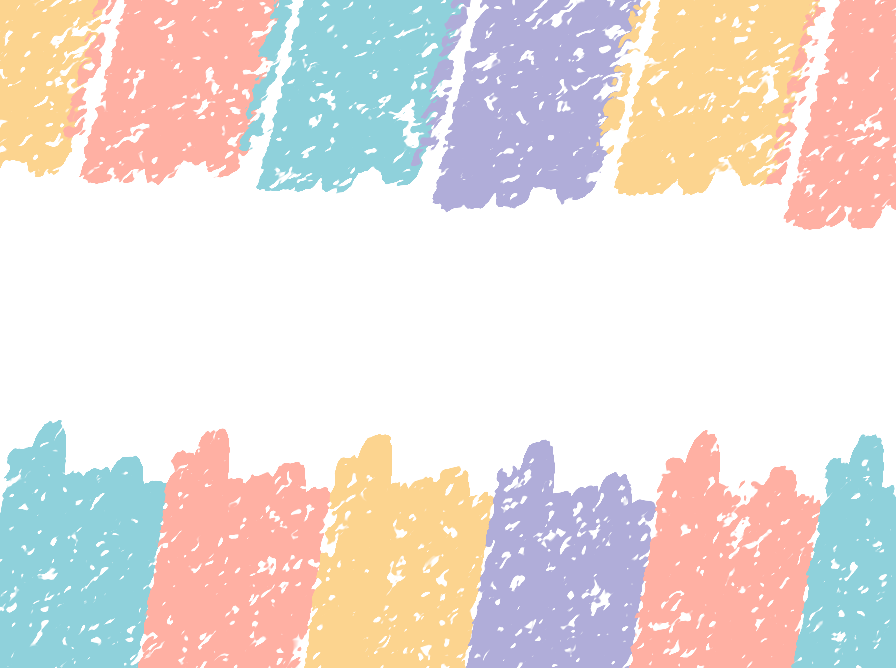
Give the GLSL for this background, as a WebGL 1 fragment shader.

```glsl
precision highp float;
// Slanted pastel chalk strokes along the top and bottom of a white sheet.
uniform vec2 u_resolution;

const vec2 SHEET = vec2(768.0, 572.0); // sheet size in drawing units
const vec3 YELLOW = vec3(0.99, 0.83, 0.56);
const vec3 CORAL = vec3(1.0, 0.69, 0.64);
const vec3 TEAL = vec3(0.56, 0.82, 0.86);
const vec3 LILAC = vec3(0.69, 0.68, 0.85);

float hash(vec2 p) {
  vec3 q = fract(p.xyx * vec3(0.1031, 0.103, 0.0973));
  q += dot(q, q.yzx + 33.33);
  return fract((q.x + q.y) * q.z);
}

float noise(vec2 p) {
  vec2 i = floor(p), f = fract(p);
  f = f * f * (3.0 - 2.0 * f);
  return mix(mix(hash(i), hash(i + vec2(1.0, 0.0)), f.x),
             mix(hash(i + vec2(0.0, 1.0)), hash(i + vec2(1.0, 1.0)), f.x), f.y);
}

// Paper grain: small flecks stretched along the given angle.
float paperGrain(vec2 p, float angle) {
  vec2 along = vec2(cos(angle), sin(angle));
  p += 5.0 * (vec2(noise(p / 9.0), noise(p / 9.0 + 40.0)) - 0.5);
  vec2 q = vec2(dot(p, along) / 9.0, dot(p, vec2(-along.y, along.x)) / 4.5) + 90.0;
  return 0.68 * noise(q) + 0.32 * noise(q * 2.1 + 17.0);
}

float pick(float i, vec3 a, vec3 b) {
  vec3 v = i < 2.5 ? a : b;
  float k = mod(i, 3.0);
  return k < 0.5 ? v.x : (k < 1.5 ? v.y : v.z);
}

vec3 palette(float k) {
  return k < 0.5 ? YELLOW : (k < 1.5 ? CORAL : (k < 2.5 ? TEAL : LILAC));
}

// Height of a rounded finger end, falling away steeply past its sides.
float finger(float u, float center, float halfWidth, float end) {
  float t = (u - center) / halfWidth;
  return end - 7.0 * t * t * t * t;
}

float topProfile(float u) {
  float h = max(finger(u, 26.0, 25.0, 1.0), finger(u, 70.0, 13.0, 0.0));
  h = max(h, finger(u, 96.0, 19.0, -17.0));
  h = max(h, finger(u, 122.0, 14.0, -5.0));
  return max(h, -26.0);
}

float bottomProfile(float u) {
  float h = max(finger(u, 11.0, 10.0, -18.0), finger(u, 34.0, 11.0, 2.0));
  h = max(h, finger(u, 57.0, 11.0, -41.0));
  h = max(h, finger(u, 80.0, 12.0, -37.0));
  h = max(h, finger(u, 104.0, 12.0, -27.0));
  h = max(h, finger(u, 130.0, 13.0, -50.0));
  return max(h, -58.0);
}

// Chalk coverage from the depth inside a shape and its dryness.
float chalk(float depth, float grain, float dryness, float soft) {
  float limit = mix(1.15, dryness, smoothstep(-5.0, 6.0, depth));
  return smoothstep(limit - soft, limit + soft, grain);
}

void main() {
  vec2 p = gl_FragCoord.xy / u_resolution * SHEET;
  float soft = 0.045 * SHEET.x / u_resolution.x;
  vec3 color = vec3(1.0);

  // Upper row, measured downward from the top edge
  float drop = SHEET.y - p.y;
  float across = p.x + 0.25 * drop;
  float grain = paperGrain(p, 0.62);
  float streak = noise(vec2(across / 11.0, drop / 70.0));
  for (int n = 0; n < 6; n++) {
    float i = float(n);
    float u = across + 48.0 - 153.0 * i;
    float tip = pick(i, vec3(157.0, 158.0, 166.0), vec3(180.0, 167.0, 197.0));
    float body = min(min(u, 143.0 - u), tip + topProfile(u) - drop);
    float dryness = 0.15 + 0.2 * streak + 0.08 * smoothstep(85.0, 140.0, u);
    float ink = chalk(body, grain, dryness, soft);
    // Dry band beside the body
    float band = min(min(u + 25.0, -4.0 - u), tip - 35.0 - drop);
    ink = max(ink, chalk(band, grain, 0.46, soft));
    color = mix(color, palette(mod(i, 4.0)), ink);
  }

  // Lower row, measured upward from the bottom edge
  across = p.x - 0.17 * p.y;
  grain = paperGrain(p + 300.0, 0.85);
  streak = noise(vec2(across / 14.0 + 60.0, p.y / 55.0));
  for (int n = 0; n < 6; n++) {
    float i = float(n);
    float u = across + 24.0 - 140.5 * i;
    float tip = pick(i, vec3(210.0, 205.0, 201.0), vec3(194.0, 200.0, 199.0));
    float body = min(min(u, 144.0 - u), tip + bottomProfile(u) - p.y);
    float ink = chalk(body, grain, 0.13 + 0.21 * streak, soft);
    float tint = pick(i, vec3(2.0, 1.0, 0.0), vec3(3.0, 1.0, 2.0));
    color = mix(color, palette(tint), ink);
  }
  gl_FragColor = vec4(color, 1.0);
}
```
